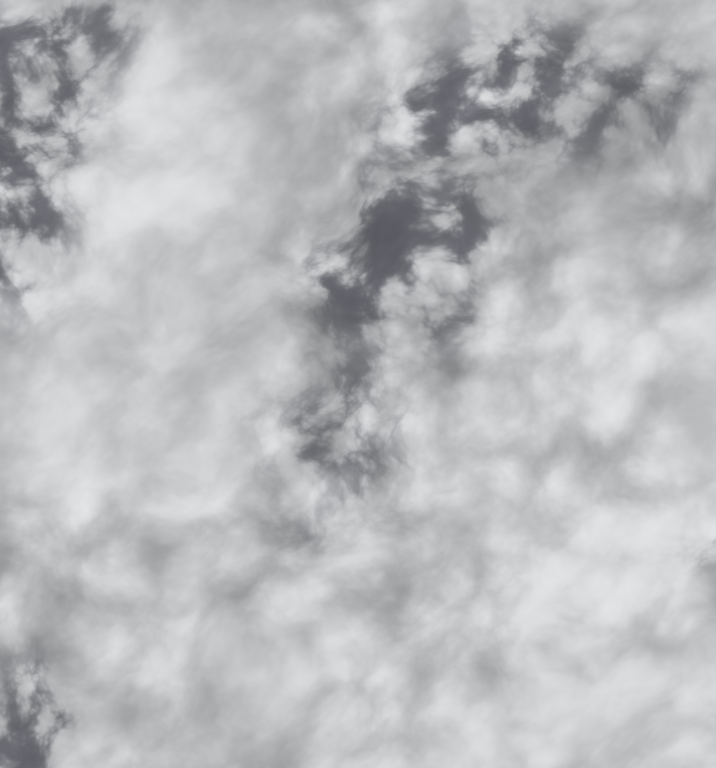
Write a Shadertoy shader that draws this texture.

```glsl
// A thick cloud deck seen from above: soft grey veils, small rounded puffs
// and a few dark, ragged rifts. Warped layered noise shades the veils,
// smooth cellular noise shapes the puffs, and segment distances place rifts.

#define BASE_TONE 0.765
#define BROAD_CONTRAST 0.20
#define WISP_CONTRAST 0.28
#define LUMP_CONTRAST 0.21
#define PUFF_CONTRAST 0.34
#define FINE_CONTRAST 0.17
#define RIFT_DEPTH 0.30
#define LUMP_SCALE 14.0
#define PUFF_SCALE 19.0
#define WISP_SCALE 7.0
#define WARP 0.06
#define WIND_ANGLE 0.55

const mat2 OCTAVE_TURN = mat2(0.8, -0.6, 0.6, 0.8);

vec2 hash2(vec2 cell) {
    vec3 h = fract(vec3(cell.xyx) * vec3(0.1031, 0.1030, 0.0973));
    h += dot(h, h.yzx + 33.33);
    return fract((h.xx + h.yz) * h.zy);
}

float valueNoise(vec2 p) {
    vec2 cell = floor(p), f = fract(p);
    f = f * f * f * (f * (f * 6.0 - 15.0) + 10.0);
    float low = mix(hash2(cell).x, hash2(cell + vec2(1, 0)).x, f.x);
    float high = mix(hash2(cell + vec2(0, 1)).x, hash2(cell + vec2(1, 1)).x, f.x);
    return mix(low, high, f.y);
}

// Layered noise, centred on zero
float layers(vec2 p, int octaves) {
    float sum = 0.0, amp = 0.5;
    for (int i = 0; i < octaves; i++) {
        sum += amp * (valueNoise(p) - 0.5);
        p = OCTAVE_TURN * p * 2.03 + 17.3;
        amp *= 0.54;
    }
    return sum;
}

// Soft distance to the nearest scattered cell centre
float softCells(vec2 p) {
    vec2 cell = floor(p), f = fract(p);
    float sum = 0.0;
    for (int y = -1; y <= 1; y++)
    for (int x = -1; x <= 1; x++) {
        vec2 offset = vec2(x, y);
        vec2 d = offset + hash2(cell + offset) - f;
        sum += exp(-9.0 * length(d));
    }
    return -log(sum) / 9.0;
}

// Rounded heads with smaller heads on them, near zero on average
float puffs(vec2 p) {
    float sum = 0.0, amp = 0.6;
    for (int i = 0; i < 4; i++) {
        sum += amp * (0.38 - softCells(p));
        p = OCTAVE_TURN * p * 2.1 + 5.7;
        amp *= 0.5;
    }
    return sum;
}

// x: soft falloff around the segment a-b, y: position along it
vec2 rift(vec2 p, vec2 a, vec2 b, float radius) {
    vec2 ab = b - a;
    float t = clamp(dot(p - a, ab) / dot(ab, ab), 0.0, 1.0);
    float d = length(p - a - ab * t) / radius;
    return vec2(exp(-d * d), t);
}

void mainImage(out vec4 fragColor, in vec2 fragCoord) {
    vec2 p = fragCoord / iResolution.y;

    // Turbulent displacement, kept coarse so that small shapes stay round
    vec2 swirl = vec2(layers(p * 6.0 + 3.1, 3), layers(p * 6.0 + 41.7, 3));
    vec2 q = p + WARP * swirl;

    // Veils drawn out along the wind
    float c = cos(WIND_ANGLE), s = sin(WIND_ANGLE);
    vec2 wind = vec2(c * q.x + s * q.y, c * q.y - s * q.x) * vec2(0.8, 1.2);
    float broad = layers(q * 3.0 + 8.4, 2);
    float wisp = layers(wind * WISP_SCALE + 2.6, 5);
    float fine = layers(wind * 26.0 + 31.0, 4);

    // Small offset by fine noise frays the outlines of lumps and puffs
    vec2 fray = q + 0.012 * vec2(fine, layers(wind * 26.0 + 77.0, 4));
    float lump = softCells(fray * LUMP_SCALE + 3.0) - 0.38;
    float puff = puffs(fray * PUFF_SCALE);

    // Main rift swells and closes along its length; others sit near the edges
    vec2 r = p + 0.14 * swirl;
    vec2 spine = rift(r, vec2(0.40, 0.34), vec2(0.64, 0.90), 0.09);
    float gap = spine.x * mix(0.5, 1.0, smoothstep(0.1, 0.5, spine.y))
              * (0.7 + 0.3 * cos(16.1 * (spine.y - 0.53)));
    gap = max(gap, 0.9 * rift(r, vec2(0.01, 0.70), vec2(0.07, 0.94), 0.09).x);
    gap = max(gap, 0.9 * rift(r, vec2(0.0, 0.04), vec2(0.03, 0.09), 0.05).x);
    gap = max(gap, 0.5 * rift(r, vec2(0.60, 0.81), vec2(0.84, 0.86), 0.06).x);
    gap = max(gap, 0.8 * rift(r, vec2(0.90, 0.27), vec2(0.95, 0.29), 0.025).x);

    // Puffs and shreds of vapour partly fill the rifts
    float opening = gap + 1.6 * fine - 0.8 * wisp - 4.2 * puff + 0.8 * lump;
    float dark = smoothstep(0.15, 1.7, opening) * smoothstep(0.0, 0.75, gap);

    // Lumps gather in loose groups and fade out between them
    float group = smoothstep(-0.15, 0.12, layers(p * 4.0 + 63.0, 2));
    float calm = mix(0.35, 1.0, group);

    // Tone: brighter lower deck, crisper puffs beside the rifts
    float tone = BASE_TONE - 0.05 * (p.y - 0.5);
    tone += BROAD_CONTRAST * broad + WISP_CONTRAST * wisp;
    tone -= LUMP_CONTRAST * lump * calm;
    tone += PUFF_CONTRAST * puff * (0.5 * calm + gap);
    tone += FINE_CONTRAST * fine * (0.6 + 0.8 * gap);
    tone -= RIFT_DEPTH * dark + 0.07 * gap;

    // Gently limit the highlights and the shadows
    float over = max(tone - 0.82, 0.0);
    tone -= over * over / (over + 0.16);
    float under = max(0.52 - tone, 0.0);
    tone += under * under / (under + 0.25);

    // Cool grey, bluer in the depths
    vec3 tint = vec3(-0.004, 0.0, 0.007) + vec3(0.0, 0.0, 0.018) * dark;
    fragColor = vec4(clamp(tone + tint, 0.0, 1.0), 1.0);
}
```
